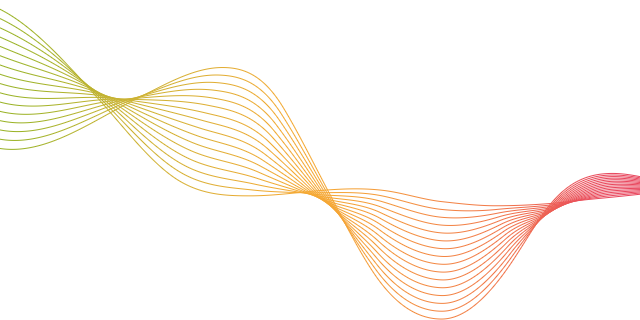
This background is drawn by a Shadertoy shader. Its source:

```glsl
// A ribbon of thin twisting lines, green to gold to red, on white.

const int KNOTS = 11;
const float LINES = 16.0;

// Border curves of the ribbon as knots: x, y, slope (x spans 0..2, y 0..1)
const vec3 FIRST[KNOTS] = vec3[KNOTS](
    vec3(0.0, 0.971, -0.5), vec3(0.313, 0.685, -1.12), vec3(0.56, 0.435, -0.6),
    vec3(0.781, 0.388, 0.0), vec3(0.932, 0.398, 0.1), vec3(1.198, 0.405, -0.12),
    vec3(1.38, 0.37, -0.11), vec3(1.549, 0.357, 0.0), vec3(1.797, 0.372, 0.12),
    vec3(1.914, 0.384, 0.1), vec3(2.0, 0.393, 0.11));
const vec3 LAST[KNOTS] = vec3[KNOTS](
    vec3(0.0, 0.536, -0.15), vec3(0.43, 0.693, 0.5), vec3(0.695, 0.789, 0.0),
    vec3(0.885, 0.664, -1.65), vec3(1.029, 0.396, -1.9), vec3(1.172, 0.141, -1.45),
    vec3(1.38, 0.003, 0.0), vec3(1.602, 0.185, 1.5), vec3(1.706, 0.344, 1.35),
    vec3(1.914, 0.458, 0.0), vec3(2.0, 0.448, -0.2));

// Height and slope at x of the line that lies at blend t between the borders
vec2 ribbonLine(float x, float t) {
    vec3 a = mix(FIRST[0], LAST[0], t);
    vec3 b = a;
    for (int i = 1; i < KNOTS; i++) {
        b = mix(FIRST[i], LAST[i], t);
        if (x <= b.x || i == KNOTS - 1) break;
        a = b;
    }
    // Cubic Hermite segment
    float span = b.x - a.x;
    float u = clamp((x - a.x) / span, 0.0, 1.0);
    float rise = b.y - a.y;
    float c2 = 3.0 * rise - span * (2.0 * a.z + b.z);
    float c3 = span * (a.z + b.z) - 2.0 * rise;
    float height = a.y + u * (span * a.z + u * (c2 + u * c3));
    float slope = a.z + u * (2.0 * c2 + 3.0 * u * c3) / span;
    return vec2(height, slope);
}

// Ink colour along the ribbon
vec3 inkColor(float x) {
    vec3 color = mix(vec3(0.60, 0.70, 0.15), vec3(0.80, 0.70, 0.20), smoothstep(0.0, 0.45, x));
    color = mix(color, vec3(0.96, 0.66, 0.20), smoothstep(0.35, 1.0, x));
    color = mix(color, vec3(0.95, 0.49, 0.28), smoothstep(0.95, 1.55, x));
    return mix(color, vec3(0.91, 0.28, 0.37), smoothstep(1.45, 1.95, x));
}

void mainImage(out vec4 fragColor, in vec2 fragCoord) {
    vec2 p = fragCoord / iResolution.xy * vec2(2.0, 1.0);
    float pixel = 1.0 / iResolution.y;
    float halfWidth = 0.0016;

    // Share of the pixel left uncovered by all lines
    float paper = 1.0;
    for (float i = 0.0; i < LINES; i++) {
        vec2 curve = ribbonLine(p.x, i / (LINES - 1.0));
        float d = abs(p.y - curve.x) / sqrt(1.0 + curve.y * curve.y);
        float overlap = min(d + 0.5 * pixel, halfWidth) - max(d - 0.5 * pixel, -halfWidth);
        paper *= 1.0 - clamp(overlap / pixel, 0.0, 1.0);
    }

    fragColor = vec4(mix(inkColor(p.x), vec3(1.0), paper), 1.0);
}
```
